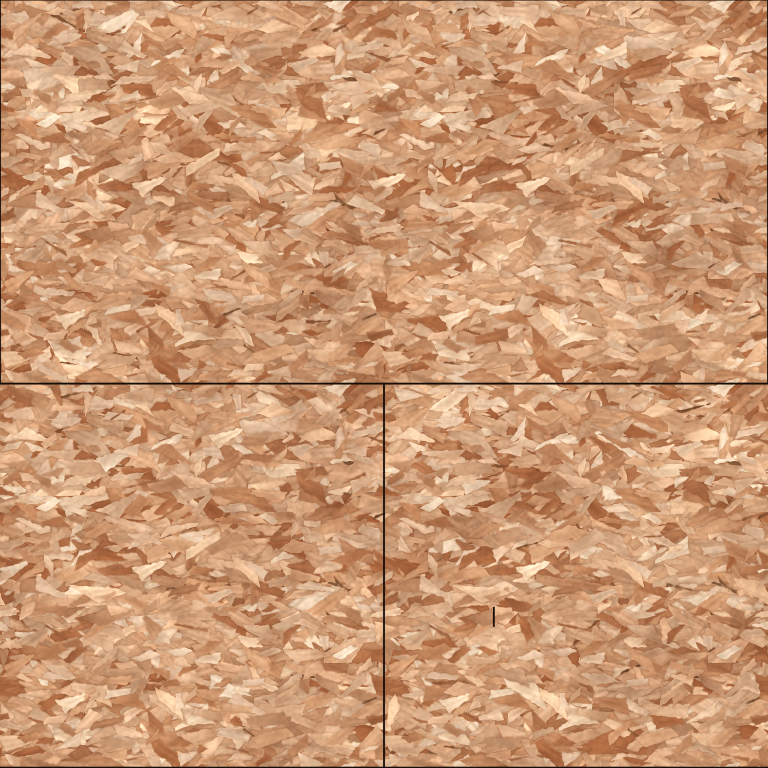
A Shadertoy shader for this texture:

```glsl
const vec3 CREVICE = vec3(0.38, 0.22, 0.11);
const vec3 RUST    = vec3(0.66, 0.41, 0.26);
const vec3 BROWN   = vec3(0.74, 0.53, 0.38);
const vec3 TAN     = vec3(0.81, 0.62, 0.47);
const vec3 BEIGE   = vec3(0.87, 0.70, 0.56);
const vec3 CREAM   = vec3(0.93, 0.79, 0.65);
const vec3 SEAM    = vec3(0.09, 0.05, 0.03);
const float TILES = 2.0;          // grain repeats across and down
const int LAYERS = 7;
const float SEAM_HALF_WIDTH = 0.0012;

float hash(vec2 p) {
    return fract(sin(dot(p, vec2(127.1, 311.7))) * 43758.5453);
}

vec4 hash4(vec2 p) {
    return vec4(hash(p), hash(p + 17.3), hash(p + 41.7), hash(p + 73.9));
}

float noise(vec2 p) {
    vec2 i = floor(p), f = fract(p);
    f = f * f * (3.0 - 2.0 * f);
    return mix(mix(hash(i), hash(i + vec2(1, 0)), f.x),
               mix(hash(i + vec2(0, 1)), hash(i + vec2(1, 1)), f.x), f.y);
}

vec2 rotate(vec2 p, float a) {
    float c = cos(a), s = sin(a);
    return vec2(c * p.x + s * p.y, c * p.y - s * p.x);
}

// Tapered strip with slanted ends
float shardDistance(vec2 p, vec2 halfSize, float taper, float slant) {
    float side = abs(p.y) - halfSize.y * (1.0 + taper * p.x / halfSize.x);
    return max(side * 0.9, (abs(p.x + slant * p.y) - halfSize.x) * 0.8);
}

vec3 woodColor(float t) {
    vec3 c = mix(RUST, BROWN, smoothstep(0.08, 0.16, t));
    c = mix(c, TAN, smoothstep(0.27, 0.37, t));
    c = mix(c, BEIGE, smoothstep(0.55, 0.67, t));
    return mix(c, CREAM, smoothstep(0.82, 0.92, t));
}

// Fibres run along the strip, with a soft tone change from end to end
vec3 grainedWood(vec3 base, vec2 p, vec2 halfSize, vec2 seed) {
    float fibre = noise(p * vec2(35.0, 260.0) + seed) - 0.5;
    float blotch = noise(p * vec2(50.0, 90.0) + seed + 9.0) - 0.5;
    float slope = (hash(seed + 5.0) - 0.5) * p.x / halfSize.x;
    float tone = 0.16 * fibre + 0.16 * blotch + 0.14 * slope;
    return base * (1.0 + tone * vec3(0.75, 1.05, 1.3));
}

vec3 drawFlake(vec3 under, vec2 p, vec2 cellSize, vec2 seed, float cover, float px) {
    vec4 a = hash4(seed), b = hash4(seed + 113.0);
    if (a.z > cover) return under;

    // Most strips lie near level; some stand steeply
    float steep = step(0.82, b.x);
    float angle = (b.y - 0.5) * mix(1.4, 3.1, steep) + 0.1;
    float size = hash(seed + 83.0);
    vec2 halfSize = cellSize * vec2(mix(0.3, 0.95, size), mix(0.12, 0.5, b.z * size + 0.15));
    halfSize.x *= mix(1.0, 0.65, steep);
    float splinter = step(0.92, b.w);
    halfSize.y *= mix(1.0, 0.2, splinter);

    vec2 q = rotate(p - (a.xy - 0.5) * cellSize, angle);
    float d = shardDistance(q, halfSize, (a.w - 0.5) * 1.7, (b.z - 0.5) * 3.0);
    if (d > 0.005) return under;
    d += (noise(q * 220.0 + seed) - 0.5) * 0.0022;

    // Faint warm contact shadow below each strip
    float shade = 1.0 - smoothstep(-0.001, 0.0028, d);
    vec3 col = under * (1.0 - shade * vec3(0.08, 0.12, 0.15));
    vec3 tint = 1.0 + (hash(seed + 29.0) - 0.5) * vec3(0.02, -0.07, -0.16);
    vec3 wood = woodColor(hash(seed + 57.0)) * tint;
    wood = mix(wood, mix(CREVICE, RUST, a.w), splinter * 0.85);
    wood = grainedWood(wood, q, halfSize, seed);
    return mix(col, wood, 1.0 - smoothstep(-px, px, d));
}

// One sheet of strips; some strips differ from tile to tile
vec3 drawLayer(vec3 col, vec2 uv, vec2 cells, float layer, float px) {
    vec2 cellSize = 1.0 / (TILES * cells);
    vec2 grid = uv / cellSize + layer * vec2(0.37, 0.61);
    float cover = mix(0.95, 0.4, layer / float(LAYERS - 1));
    for (int y = -1; y <= 1; y++)
    for (int x = -1; x <= 1; x++) {
        vec2 id = floor(grid) + vec2(x, y);
        vec2 seed = mod(id, cells) + layer * 31.0;
        vec2 tile = mod(floor(id / cells), TILES);
        seed += step(0.7, hash(seed + 7.0)) * tile * 43.0;
        vec2 p = (grid - id - 0.5) * cellSize;
        col = drawFlake(col, p, cellSize, seed, cover, px);
    }
    return col;
}

// Boards two rows high, each row shifted by half a board
float seamDistance(vec2 uv) {
    float x = fract(uv.x + 0.5 * floor(uv.y * 2.0)) - 0.5;
    float y = (fract(uv.y * 2.0 + 0.499) - 0.5) * 0.5;
    return min(abs(x), abs(y)) - SEAM_HALF_WIDTH;
}

void mainImage(out vec4 fragColor, in vec2 fragCoord) {
    vec2 uv = fragCoord / iResolution.xy;
    float px = 0.7 / iResolution.y;
    vec3 col = TAN;
    for (int i = 0; i < LAYERS; i++) {
        float layer = float(i);
        col = drawLayer(col, uv, vec2(8, 11) + layer * vec2(2, 3), layer, px);
    }
    // Broad stains and fine dust
    float stain = noise(uv * vec2(9.0, 12.0)) + noise(uv * vec2(21.0, 27.0) + 5.0) - 1.0;
    col *= 1.0 + 0.13 * stain * vec3(0.7, 1.0, 1.2);
    col *= 1.02 + 0.10 * (noise(uv * 256.0) - 0.5);

    // Seams and one short upright crack
    vec2 crack = abs(uv - vec2(0.643, 0.197)) - vec2(0.0012, 0.013);
    float gap = min(seamDistance(uv), max(crack.x, crack.y));
    col = mix(col, SEAM, 1.0 - smoothstep(-px, px, gap));
    fragColor = vec4(clamp(col, 0.0, 1.0), 1.0);
}
```
